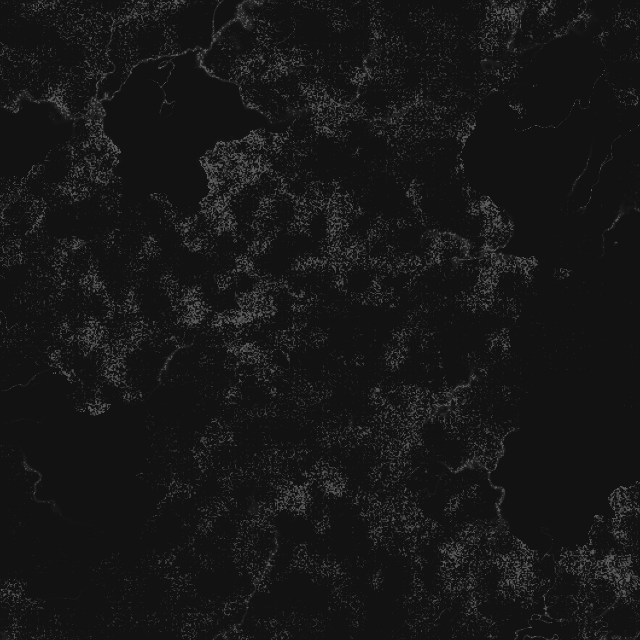
Give the GLSL for this texture, as a Shadertoy shader.

```glsl
float hash(vec2 p) {
    vec3 h = fract(p.xyx * vec3(0.1031, 0.103, 0.0973));
    h += dot(h, h.yzx + 33.33);
    return fract((h.x + h.y) * h.z);
}

vec2 hash2(vec2 p) {
    return vec2(hash(p), hash(p + 71.7));
}

float noise(vec2 p) {
    vec2 i = floor(p), f = fract(p);
    f = f * f * (3.0 - 2.0 * f);
    return mix(mix(hash(i), hash(i + vec2(1, 0)), f.x),
               mix(hash(i + vec2(0, 1)), hash(i + vec2(1, 1)), f.x), f.y);
}

float fbm(vec2 p) {
    float sum = 0.0, amp = 0.5;
    for (int i = 0; i < 5; i++) {
        sum += amp * noise(p);
        p = mat2(0.8, 0.6, -0.6, 0.8) * p * 2.03 + 17.3;
        amp *= 0.5;
    }
    return sum / 0.97;
}

// Returns the distance to the cell border and the random value of the cell
vec2 shards(vec2 p) {
    vec2 base = floor(p), nearest = vec2(0), nearestId = vec2(0);
    float best = 9.0, border = 9.0;
    for (int y = -1; y <= 1; y++)
    for (int x = -1; x <= 1; x++) {
        vec2 id = base + vec2(x, y);
        vec2 toSeed = id + hash2(id) - p;
        float d = dot(toSeed, toSeed);
        if (d < best) { best = d; nearest = toSeed; nearestId = id; }
    }
    for (int y = -2; y <= 2; y++)
    for (int x = -2; x <= 2; x++) {
        vec2 id = nearestId + vec2(x, y);
        vec2 toSeed = id + hash2(id) - p;
        vec2 across = toSeed - nearest;
        if (dot(across, across) > 1e-5)
            border = min(border, dot(0.5 * (nearest + toSeed), normalize(across)));
    }
    return vec2(border, hash(nearestId + 5.3));
}

void mainImage(out vec4 fragColor, in vec2 fragCoord) {
    vec2 p = fragCoord / iResolution.y;

    // Ragged shards stretched along the rising diagonal
    vec2 along = vec2(0.75, 0.66);
    vec2 q = vec2(dot(p, along) * 3.1, dot(p, vec2(-along.y, along.x)) * 6.6) + 20.0;
    vec2 warp = vec2(fbm(p * 8.0 + 3.0), fbm(p * 8.0 + 41.0)) - 0.5;
    vec2 cell = shards(q + vec2(0.9, 1.5) * warp);
    float strength = smoothstep(0.22, 0.65, cell.y);

    // Fine cloudy speckle density, denser beside the shard borders
    float fade = smoothstep(0.15, 0.75, noise(p * 6.0 + 9.0));
    float cloud = smoothstep(0.28, 0.72, fbm(p * 34.0 + 60.0));
    float rim = exp(-cell.x * 9.0) * smoothstep(0.25, 0.7, noise(p * 8.0 + 30.0));
    float density = strength * (0.14 + (0.3 + 0.16 * fade) * cloud + 0.27 * rim);

    // Broken veins on the borders and fine stray cracks
    float veinMask = smoothstep(0.4, 0.75, noise(p * 8.0 + 80.0));
    float veinWidth = 0.025 + 0.045 * noise(p * 16.0 + 25.0);
    float vein = veinMask * (1.0 - smoothstep(0.0, veinWidth, cell.x));
    float crack = abs(fbm(q * 1.2 + 0.9 * warp + 12.0) - 0.5);
    float crackMask = smoothstep(0.5, 0.8, noise(p * 7.0 + 120.0));
    vein = max(vein, crackMask * (1.0 - smoothstep(0.0, 0.008, crack)));
    density = max(density, 0.7 * vein);

    // Fine grain lit where it exceeds the local threshold
    float grain = mix(noise(p * 530.0), noise(p * 290.0 + 7.0), 0.2);
    float speck = smoothstep(0.94 - density, 1.54 - density, grain);
    speck = max(speck, 0.3 * vein * vein);

    fragColor = vec4(vec3(0.07 + 0.29 * speck), 1.0);
}
```
